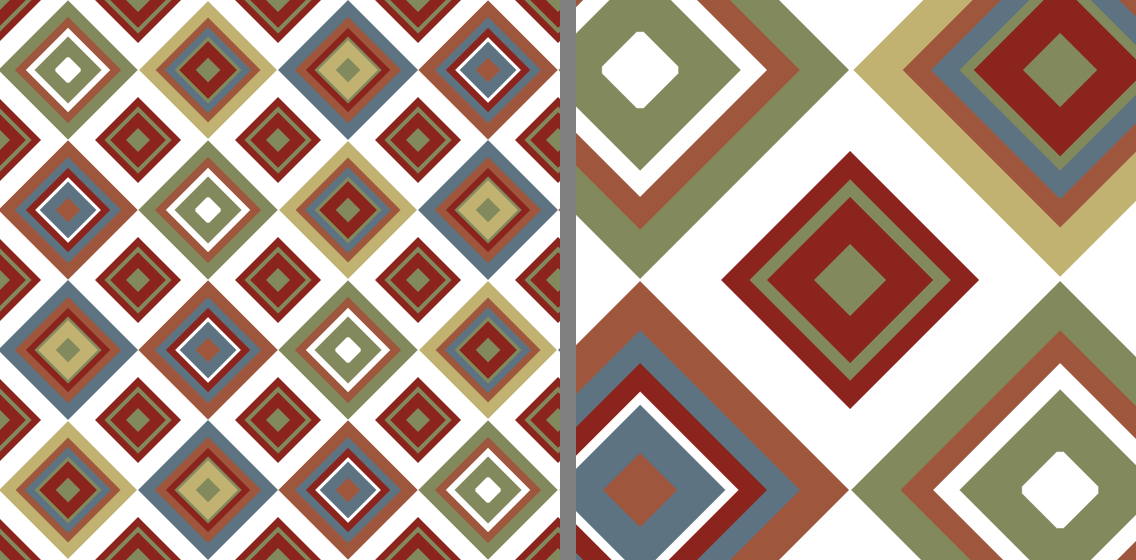
Left, the full canvas; right, a detail of the centre.
A WebGL 2 fragment shader for this pattern:

```glsl
#version 300 es
precision highp float;
// Four by four nested diamonds in diagonal colour order, with small red diamonds in the gaps.
uniform vec2 u_resolution;
out vec4 fragColor;

const vec3 WHITE = vec3(1.0);
const vec3 RED = vec3(0.54, 0.14, 0.11);
const vec3 RUST = vec3(0.62, 0.34, 0.24);
const vec3 GREEN = vec3(0.51, 0.54, 0.365);
const vec3 BLUE = vec3(0.365, 0.45, 0.51);
const vec3 SAND = vec3(0.755, 0.70, 0.445);

// Diamond distance: 0 at the cell centre, 96 at the middle of a cell edge.
float diamond(vec2 p) {
    return 192.0 * (abs(p.x) + abs(p.y));
}

// Lays a filled diamond of the given radius over the colour below.
void layer(inout vec3 col, float d, float radius, vec3 paint) {
    float soft = 192.0 * 4.0 * 1.414 / min(u_resolution.x, u_resolution.y);
    col = mix(col, paint, clamp(0.5 + (radius - d) / soft, 0.0, 1.0));
}

void main() {
    vec2 grid = 4.0 * (gl_FragCoord.xy / u_resolution + vec2(0.0035, 0.0));
    vec2 cell = floor(grid);
    vec2 p = fract(grid) - 0.5;
    float big = diamond(p);
    float small = diamond(fract(grid + 0.5) - 0.5);
    vec3 col = WHITE;

    // Small diamonds on the cell corners
    layer(col, small, 59.0, RED);
    layer(col, small, 46.0, GREEN);
    layer(col, small, 38.0, RED);
    layer(col, small, 16.5, GREEN);

    // Large diamonds: the colouring steps along the diagonals
    int kind = int(mod(cell.x + cell.y + 1.0, 4.0));
    if (kind == 0) {
        layer(col, big, 95.5, GREEN);
        layer(col, big, 73.0, RUST);
        layer(col, big, 58.0, WHITE);
        layer(col, big, 46.0, GREEN);
        // The white core has blunted tips
        float blunt = 192.0 * 1.09 * max(abs(p.x), abs(p.y));
        layer(col, max(big, blunt), 19.0, WHITE);
    } else if (kind == 1) {
        layer(col, big, 94.5, SAND);
        layer(col, big, 72.0, RUST);
        layer(col, big, 59.0, BLUE);
        layer(col, big, 46.0, GREEN);
        layer(col, big, 39.5, RED);
        layer(col, big, 17.0, GREEN);
    } else if (kind == 2) {
        layer(col, big, 96.0, BLUE);
        layer(col, big, 73.0, RUST);
        layer(col, big, 58.0, RED);
        layer(col, big, 46.0, GREEN);
        layer(col, big, 41.0, SAND);
        layer(col, big, 17.0, GREEN);
    } else {
        layer(col, big, 95.5, RUST);
        layer(col, big, 73.0, BLUE);
        layer(col, big, 58.0, RED);
        layer(col, big, 45.0, WHITE);
        layer(col, big, 39.0, BLUE);
        layer(col, big, 17.0, RUST);
    }
    fragColor = vec4(col, 1.0);
}
```
